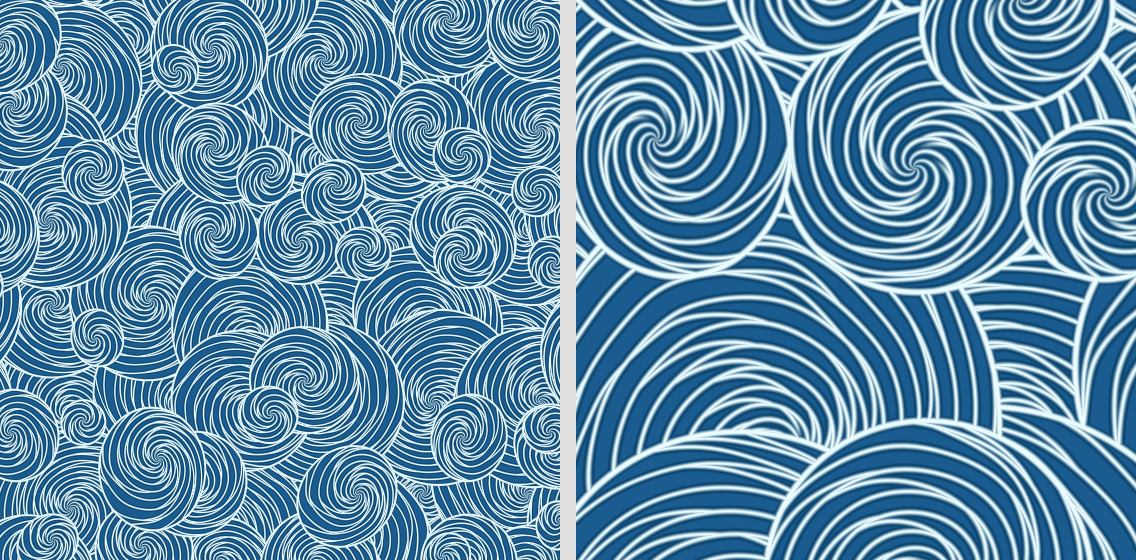
Left, the full canvas; right, a detail of the centre.
Give the GLSL for this pattern, as a WebGL 1 fragment shader.

```glsl
precision highp float;
// Overlapping round swirls of white hand-drawn spiral strands on blue.

uniform vec2 u_resolution;

const vec3 BLUE = vec3(0.10, 0.36, 0.56);
const vec3 DEEP_BLUE = vec3(0.05, 0.275, 0.44);
const vec3 WHITE = vec3(0.92, 0.99, 1.0);

// Layers: cell size, smallest radius, largest radius, share of filled cells.
const vec4 LARGE = vec4(0.165, 0.125, 0.160, 1.0);
const vec4 MEDIUM = vec4(0.190, 0.070, 0.108, 0.66);
const vec4 SMALL = vec4(0.165, 0.038, 0.058, 0.52);

const float JITTER = 0.62;         // spread of centres within a cell
const float STRETCH = 0.08;        // ellipse deformation
const float FOCUS_SHIFT = 0.17;    // offset of the spiral eye, in radii
const float STRAND_WIDTH = 0.0026;
const float RIM_WIDTH = 0.0037;
const float SOFTNESS = 0.0013;     // half width of a line's blurred edge
const float CURL = 0.21;           // logarithmic winding near the eye
const float EYE_SIZE = 0.006;      // radius below which the winding eases off
const float BRANCH_WINDING = 0.55; // winding of branches against main strands
const float WOBBLE = 0.30;
const float WOBBLE_SCALE = 15.0;
const float TAU = 6.2831853;

struct Swirl {
  vec2 offset;   // position relative to the centre
  float radius;
  float rank;    // higher ranks cover lower ones
  vec4 seed;
};

vec4 hash4(vec2 p) {
  vec4 h = vec4(dot(p, vec2(127.1, 311.7)), dot(p, vec2(269.5, 183.3)),
                dot(p, vec2(419.2, 371.9)), dot(p, vec2(83.7, 217.3)));
  return fract(sin(h) * 43758.545);
}

float gradientNoise(vec2 p) {
  vec2 i = floor(p), f = fract(p);
  vec2 u = f * f * f * (f * (f * 6.0 - 15.0) + 10.0);
  vec2 e = vec2(1.0, 0.0);
  float a = dot(hash4(i).xy * 2.0 - 1.0, f);
  float b = dot(hash4(i + e).xy * 2.0 - 1.0, f - e);
  float c = dot(hash4(i + e.yx).xy * 2.0 - 1.0, f - e.yx);
  float d = dot(hash4(i + 1.0).xy * 2.0 - 1.0, f - 1.0);
  return mix(mix(a, b, u.x), mix(c, d, u.x), u.y);
}

Swirl swirlAt(vec2 p, int layer, int k) {
  vec2 neighbour = vec2(mod(float(k), 3.0), floor((float(k) + 0.5) / 3.0)) - 1.0;
  vec4 spec = layer == 0 ? LARGE : (layer == 1 ? MEDIUM : SMALL);
  float level = float(layer);
  vec2 grid = p / spec.x + level * vec2(0.37, 0.61) + 5.0;
  vec2 cell = floor(grid) + neighbour;
  vec4 place = hash4(cell + level * 31.0);
  vec4 seed = hash4(cell + level * 47.0 + 13.0);
  vec2 q = (grid - cell - 0.5 - (place.xy - 0.5) * JITTER) * spec.x;

  // Random turn, handedness and slight stretch.
  float angle = seed.x * TAU, c = cos(angle), s = sin(angle);
  q = vec2(c * q.x + s * q.y, c * q.y - s * q.x);
  float squeeze = 1.0 + STRETCH * (seed.y * 2.0 - 1.0);
  q *= vec2(squeeze, (seed.z < 0.5 ? -1.0 : 1.0) / squeeze);
  if (place.w > spec.w) q = vec2(9.0);
  return Swirl(q, mix(spec.y, spec.z, place.z), level + seed.w, seed);
}

// Distance to the nearest whole number of a phase with the given slope.
float phaseDistance(float phase, float slope) {
  return abs(fract(phase + 0.5) - 0.5) / slope;
}

// Line coverage, narrowed where lines crowd together.
float stroke(float dist, float width, float slope, float soft) {
  float halfWidth = 0.5 * min(width, 0.36 / slope);
  return 1.0 - smoothstep(halfWidth - soft, halfWidth + soft, dist);
}

// Spiral strands with branches: x is line coverage, y is distance to a line.
vec2 strands(Swirl s, float soft) {
  vec2 focus = FOCUS_SHIFT * s.radius * (s.seed.wy * 2.0 - 1.0);
  float inv = 1.0 / (s.radius * s.radius);
  vec2 q = s.offset - focus * (1.0 - min(dot(s.offset, s.offset) * inv, 1.0));
  float r = max(length(q), 0.001);
  float arms = floor(4.3 + 22.0 * s.radius + s.seed.w);
  float density = 1.0 / (0.0155 + 0.012 * s.radius);

  float turn = arms * atan(q.y, q.x) / TAU;
  turn += WOBBLE * gradientNoise(q * WOBBLE_SCALE + s.seed.xy * 40.0);
  float winding = arms * CURL * log(r + EYE_SIZE) + density * r;
  float across = arms / (TAU * r);
  float outward = arms * CURL / (r + EYE_SIZE) + density;
  outward *= max(1.0 + 2.0 * dot(focus, s.offset) * inv, 0.5);

  float mainSlope = length(vec2(across, outward));
  float mainDist = phaseDistance(turn + winding, mainSlope);

  // Each strand holds shifted branches that run from one edge to the other.
  float strandId = mod(floor(turn + winding) + 0.5, arms);
  float shift = hash4(vec2(floor(strandId), s.seed.x * 90.0)).x;
  float branchSlope = length(vec2(across, outward * BRANCH_WINDING));
  float branchDist = phaseDistance(turn + winding * BRANCH_WINDING + shift, branchSlope);
  float branchInk = stroke(branchDist, STRAND_WIDTH, branchSlope, soft);
  branchInk *= smoothstep(0.010, 0.022, r);
  float ink = max(stroke(mainDist, STRAND_WIDTH, mainSlope, soft), branchInk);
  return vec2(ink, min(mainDist, branchDist));
}

void main() {
  float scale = min(u_resolution.x, u_resolution.y);
  vec2 p = gl_FragCoord.xy / scale;
  float soft = max(0.6 / scale, SOFTNESS);

  // Find the topmost swirl; gaps continue the nearest one.
  Swirl top = swirlAt(p, 0, 4);
  float best = -100.0;
  for (int layer = 0; layer < 3; layer++)
    for (int k = 0; k < 9; k++) {
      Swirl s = swirlAt(p, layer, k);
      float edge = length(s.offset) - s.radius;
      float score = edge < 0.0 ? s.rank : -edge;
      if (score > best) { best = score; top = s; }
    }

  // Rims of the topmost swirl and of those lying above it.
  float rimDist = 1.0;
  for (int layer = 0; layer < 3; layer++)
    for (int k = 0; k < 9; k++) {
      Swirl s = swirlAt(p, layer, k);
      if (s.rank >= best) rimDist = min(rimDist, abs(length(s.offset) - s.radius));
    }

  vec2 lines = strands(top, soft);
  float ink = max(lines.x, stroke(rimDist, RIM_WIDTH, 1.0, soft));
  float nearest = min(lines.y, rimDist);
  vec3 color = mix(DEEP_BLUE, BLUE, smoothstep(0.0027, 0.0042, nearest));
  gl_FragColor = vec4(mix(color, WHITE, ink), 1.0);
}
```
